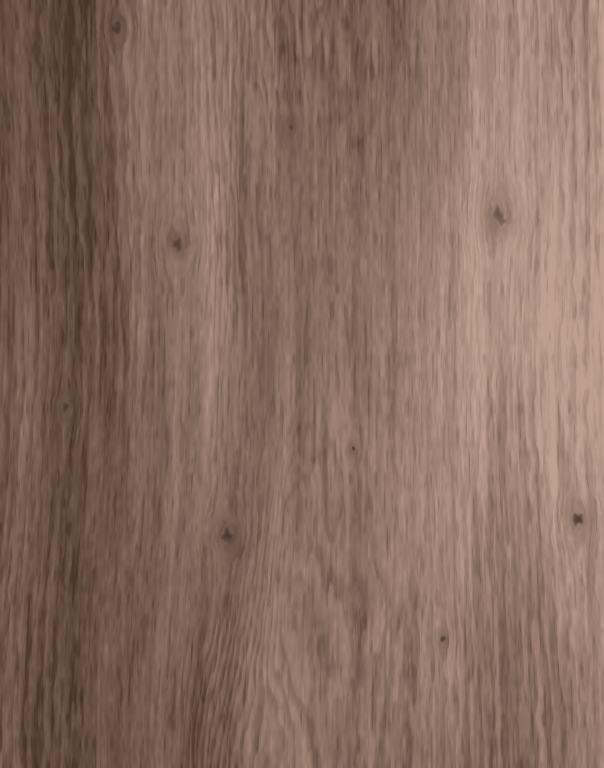
A Shadertoy shader for this texture:

```glsl
#define DARK_WOOD vec3(0.387, 0.295, 0.253)
#define LIGHT_WOOD vec3(0.712, 0.587, 0.530)
#define KNOT_COLOR vec3(0.25, 0.18, 0.16)
#define LIGHT_POS vec2(0.69, 0.56)
#define LIGHT_FALLOFF 1.22
#define BAND_CONTRAST 0.96
#define STREAK_CONTRAST 0.23
#define RING_CONTRAST 0.22
#define FIBRE_CONTRAST 0.38
#define PORE_CONTRAST 0.17
#define RING_DENSITY 58.0
#define KNOT_COUNT 9

// Integer hash, 0 to 1
float hash(vec2 cell) {
    uvec2 n = uvec2(ivec2(cell) + 32768);
    uint h = n.x * 1597334677u ^ n.y * 3812015801u;
    h = (h ^ (h >> 15)) * 2246822519u;
    h = (h ^ (h >> 13)) * 3266489917u;
    return float((h ^ (h >> 16)) >> 8) / 16777216.0;
}

float noise(vec2 p) {
    vec2 cell = floor(p);
    vec2 f = p - cell;
    f = f * f * (3.0 - 2.0 * f);
    float low = mix(hash(cell), hash(cell + vec2(1, 0)), f.x);
    float high = mix(hash(cell + vec2(0, 1)), hash(cell + vec2(1, 1)), f.x);
    return mix(low, high, f.y);
}

float fbm(vec2 p) {
    float sum = 0.0, weight = 0.53;
    for (int i = 0; i < 4; i++) {
        sum += weight * noise(p);
        p = p * 2.03 + vec2(17.3, 9.1);
        weight *= 0.5;
    }
    return sum;
}

// Bends the grain around scattered knots; returns their darkness
float knots(inout vec2 grain, vec2 p, float width) {
    float dark = 0.0;
    for (int i = 0; i < KNOT_COUNT; i++) {
        float id = float(i);
        float size = hash(vec2(id, 71));
        float radius = mix(0.003, 0.011, size * size * size);
        vec2 center = vec2((id + hash(vec2(id, 72))) / float(KNOT_COUNT) * width,
                           fract(id * 0.618 + 0.2 * hash(vec2(id, 73)) + 0.3));
        vec2 d = (p - center) * vec2(1.0, 0.7) / radius;
        d += 0.7 * (vec2(noise(p * 170.0), noise(p * 170.0 + 40.0)) - 0.5);
        float r = length(d);
        grain.x -= radius * d.x * 0.75 * exp(-0.12 * r * r);
        float core = 1.0 - smoothstep(0.25, 1.25, r);
        float halo = 0.2 * exp(-0.2 * r * r);
        dark = max(dark, max(core * mix(0.5, 0.85, hash(vec2(id, 74))), halo));
    }
    return dark;
}

// Growth rings: wavy contours, arched in the middle of the board
float growthRings(vec2 p, float width) {
    float offset = (p.x - 0.47 * width) / 0.11;
    float arch = mix(3.0, 19.0, exp(-offset * offset));
    float phase = p.x * RING_DENSITY + arch * fbm(p * vec2(6.0, 1.5) + 3.0);
    phase += 0.6 * noise(p * vec2(170.0, 30.0));
    float s = fract(phase);
    float line = smoothstep(0.15, 0.75, s) * (1.0 - smoothstep(0.82, 1.0, s));
    return (0.45 - line) * smoothstep(0.2, 0.7, noise(p * vec2(14.0, 3.0) + 50.0));
}

void mainImage(out vec4 fragColor, in vec2 fragCoord) {
    vec2 p = fragCoord / iResolution.y;
    float width = iResolution.x / iResolution.y;

    // Grain space: gentle sideways drift, then the knots
    vec2 grain = p;
    grain.x += 0.035 * (noise(p * vec2(4.0, 1.8) + 7.0) - 0.5);
    grain.x += 0.006 * (noise(p * vec2(12.0, 4.0) + 21.0) - 0.5);
    float knotDark = knots(grain, p, width);

    // Soft light from the right, fading to the corners
    float tone = 0.97 - LIGHT_FALLOFF * length((p - LIGHT_POS) * vec2(1.0, 0.75));

    // Broad bands, narrow streaks and growth rings
    tone += BAND_CONTRAST * (fbm(grain * vec2(11.0, 0.9) + 30.0) - 0.5);
    tone += STREAK_CONTRAST * (noise(grain * vec2(85.0, 2.0) + 11.0) - 0.5);
    tone += RING_CONTRAST * growthRings(grain, width);

    // Long fine fibres with a slight grit
    float fibre = 0.55 * noise(grain * vec2(270.0, 12.0))
                + 0.45 * noise(grain * vec2(350.0, 90.0) + 90.0);
    tone += FIBRE_CONTRAST * (fibre - 0.5);

    // Thin dark pores and a few pale flecks
    float pore = noise(grain * vec2(300.0, 32.0) + 60.0);
    tone -= PORE_CONTRAST * smoothstep(0.66, 0.88, pore);
    tone += 0.6 * PORE_CONTRAST * (1.0 - smoothstep(0.08, 0.26, pore));

    vec3 color = mix(DARK_WOOD, LIGHT_WOOD, clamp(tone, -0.3, 1.12));
    color = mix(color, KNOT_COLOR, knotDark);
    fragColor = vec4(color, 1.0);
}
```
